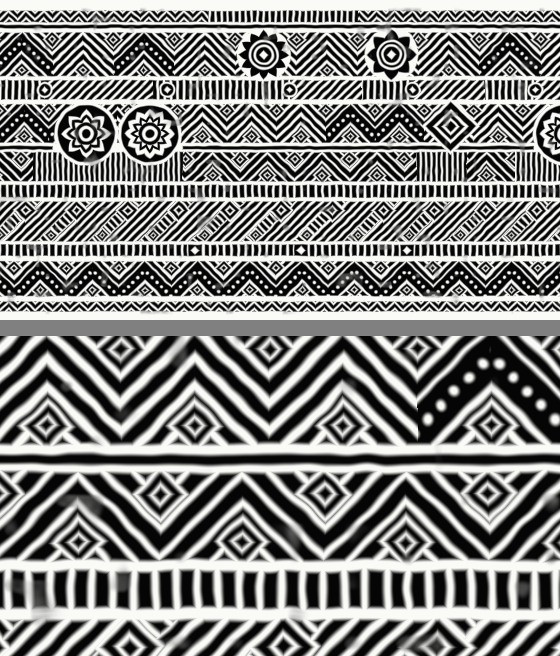
Top, the full canvas; bottom, a detail of the centre.
Write a Shadertoy shader that draws this pattern.

```glsl
const vec3 PAPER = vec3(0.98, 0.98, 0.97);
const vec3 INK = vec3(0.02);
const float CANVAS_HEIGHT = 438.0;
const float DIAG = 0.7071;

float hash(vec2 p) {
    vec3 q = fract(vec3(p.xyx) * 0.1031);
    q += dot(q, q.yzx + 33.33);
    return fract((q.x + q.y) * q.z);
}

float noise(vec2 p) {
    vec2 i = floor(p), f = fract(p);
    f = f * f * (3.0 - 2.0 * f);
    return mix(mix(hash(i), hash(i + vec2(1, 0)), f.x),
               mix(hash(i + vec2(0, 1)), hash(i + vec2(1, 1)), f.x), f.y);
}

// Distances are negative where there is ink
float stripes(float v, float period, float width) {
    return abs(mod(v, period) - 0.5 * period) - 0.5 * width;
}

float centered(float x, float pitch) { return mod(x + 0.5 * pitch, pitch) - 0.5 * pitch; }
float diamond(vec2 p, float size) { return (abs(p.x) + abs(p.y)) * DIAG - size; }
float ring(float d, float width) { return abs(d) - 0.5 * width; }
float span(float v, float lo, float hi) { return max(lo - v, v - hi); }
float stamp(float d, float motif, float clearing) { return min(max(d, -clearing), motif); }

float gem(vec2 p, float size) {
    return min(ring(diamond(p, size * 0.8), size * 0.42), diamond(p, size * 0.3));
}

float star(vec2 p, float points, float inner, float outer) {
    float wave = abs(fract(atan(p.x, p.y) * points / 6.28319) - 0.5) * 2.0;
    return (length(p) - mix(inner, outer, wave)) * 0.8;
}

// Nested chevrons with a gem in every valley and under every peak
float chevrons(vec2 p, float pitch, float height, float width, bool dotted) {
    float x = abs(centered(p.x, pitch));
    float depth = (p.y - x) * DIAG, along = (p.y + x) * DIAG;
    float d = stripes(depth, 9.2, width);
    if (dotted) {
        float solid = ring(depth - 8.5, 17.0);
        float dots = length(vec2(mod(along, 9.0) - 4.5, depth - 8.5)) - 2.3;
        d = stamp(d, max(solid, -dots), solid - 2.5);
    }
    vec2 valley = vec2(x - 0.5 * pitch, p.y - 9.0);
    vec2 base = vec2(x, p.y - height + 8.0);
    d = stamp(d, gem(valley, 7.0), diamond(valley, 9.5));
    return stamp(d, gem(base, 6.5), diamond(base, 9.0));
}

float smallZigzag(vec2 p) {
    return stripes((p.y - abs(centered(p.x, 24.0))) * DIAG, 6.6, 3.7);
}

// Slanted lines crossed by strips of short rungs, gems along the top
float hatching(vec2 p, float pitch) {
    float across = (p.x + p.y) * DIAG, along = (p.x - p.y) * DIAG;
    float strip = ring(centered(across - 7.0, pitch * DIAG), 13.0);
    float d = stamp(stripes(across, 8.45, 4.7), max(stripes(along, 7.5, 4.3), strip), strip - 2.0);
    vec2 top = vec2(centered(p.x, pitch), p.y - 12.0);
    vec2 foot = vec2(centered(p.x - 0.5 * pitch, pitch), p.y - 46.0);
    d = stamp(d, gem(top, 9.0), diamond(top, 12.0));
    return stamp(d, gem(foot, 5.5), diamond(foot, 8.0));
}

// Bars, slanted in some sections, with a small disc between sections
float barSections(vec2 p) {
    float id = floor((p.x - 61.0) / 168.0);
    float x = p.x - 61.0 - id * 168.0;
    bool slanted = id >= 0.0 && id != 1.0 && x < (id == 0.0 ? 148.0 : 98.0);
    float d = slanted ? stripes((p.x + p.y) * DIAG, 8.4, 4.5) : stripes(p.x, 9.0, 5.2);
    vec2 c = vec2(centered(p.x - 61.0, 168.0), p.y - 13.0);
    return stamp(d, max(length(c) - 8.0, -diamond(c, 3.2)), length(c) - 11.0);
}

float sun(vec2 p, float points) {
    float r = length(p);
    float d = max(star(p, points, 25.0, 34.0), -ring(r - 19.0, 3.5));
    d = max(d, -ring(r - 12.5, 3.5));
    return max(d, -diamond(p, 4.5));
}

float medallion(vec2 p, float points, float inner) {
    float r = length(p);
    float d = max(r - 39.0, -star(p, points, inner, 34.0));
    d = min(d, ring(star(p, points, 17.0, 24.0), 4.0));
    d = min(d, ring(r - 13.0, 4.5));
    return min(d, r - 6.0);
}

float bands(vec2 p) {
    bool bars = p.x > 285.0 && p.x < 490.0;
    float d = max(bars ? stripes(p.x, 8.2, 4.8) : smallZigzag(p - vec2(12, 15)), span(p.y, 15.0, 30.0));
    d = min(d, span(p.y, 34.0, 38.5));

    float id = round((p.x - 30.0) / 83.5);
    bool dotted = id == 0.0 || id == 2.0 || id == 8.0;
    d = min(d, max(chevrons(p - vec2(30, 45), 83.5, 59.0, 5.1, dotted), span(p.y, 45.0, 104.0)));
    d = min(d, max(barSections(p - vec2(0, 110)), span(p.y, 110.0, 136.0)));

    float start = p.x < 160.0 ? 33.0 : 277.0;
    id = round((p.x - start) / 67.5);
    dotted = start < 100.0 || id == 3.0 || id == 4.0;
    d = min(d, max(chevrons(p - vec2(start, 143), 67.5, 52.0, 5.1, dotted), span(p.y, 143.0, 195.0)));
    float rule = min(p.x - 72.0, span(p.x, 250.0, 730.0));
    d = min(d, max(rule, span(p.y, 200.0, 204.5)));

    bool peaks = p.x < 45.0 || abs(p.x - 410.0) < 160.0 || abs(p.x - 672.0) < 33.0;
    float row = peaks ? chevrons(p - vec2(291, 209), 75.0, 39.0, 6.0, false) : stripes(p.x, 7.2, 4.0);
    d = min(d, max(row, span(p.y, 208.5, 248.0)));
    d = min(d, max(stripes(p.x, 9.6, 5.9), span(p.y, 253.5, 270.0)));
    d = min(d, max(hatching(p - vec2(35, 276), 70.0), span(p.y, 276.0, 330.0)));

    vec2 g = p - vec2(412.0 + 145.0 * clamp(round((p.x - 412.0) / 145.0), -1.0, 1.0), 342.5);
    row = stamp(stripes(p.x, 9.6, 5.9), max(ring(g.x, 18.0), -diamond(g, 4.2)), ring(g.x, 22.0));
    d = min(d, max(row, span(p.y, 335.0, 350.0)));
    d = min(d, max(chevrons(p - vec2(55, 358), 71.7, 47.0, 5.1, true), span(p.y, 358.0, 405.0)));
    return min(d, max(smallZigzag(p - vec2(12, 413)), span(p.y, 413.0, 426.0)));
}

void mainImage(out vec4 fragColor, in vec2 fragCoord) {
    float unit = CANVAS_HEIGHT / iResolution.y;
    vec2 p = vec2(fragCoord.x, iResolution.y - fragCoord.y) * unit;
    p += 1.4 * (vec2(noise(p / 9.0), noise(p / 9.0 + 57.0)) - 0.5);
    float d = bands(p);

    // Suns and medallions
    for (int i = 0; i < 2; i++) {
        float k = float(i);
        vec2 s = p - vec2(361.0 + 175.0 * k, 75);
        d = stamp(d, sun(s, 12.0 - 4.0 * k), length(s) - 37.0);
    }
    for (int i = 0; i < 3; i++) {
        float k = float(i);
        vec2 m = p - vec2(i == 2 ? 773.0 : 118.0 + 87.0 * k, 183);
        d = stamp(d, medallion(m, i == 0 ? 8.0 : 12.0, i == 0 ? 23.0 : 28.0), length(m) - 44.0);
    }
    vec2 c = p - vec2(617, 173);
    float jewel = max(diamond(c, 24.0), -ring(diamond(c, 15.0), 4.0));
    d = stamp(d, max(jewel, -ring(diamond(c, 7.0), 3.5)), diamond(c, 28.0));

    // Soft edges and smudged wear
    float soft = max(1.3, unit);
    float ink = smoothstep(soft, -soft, d);
    float smudge = smoothstep(0.78, 0.95, noise(p / 13.0 + 19.0)) * smoothstep(6.0, 0.0, d);
    ink = mix(ink, 0.25 + 0.5 * noise(p / 4.0), 0.5 * smudge);
    fragColor = vec4(mix(PAPER, INK, ink), 1.0);
}
```
